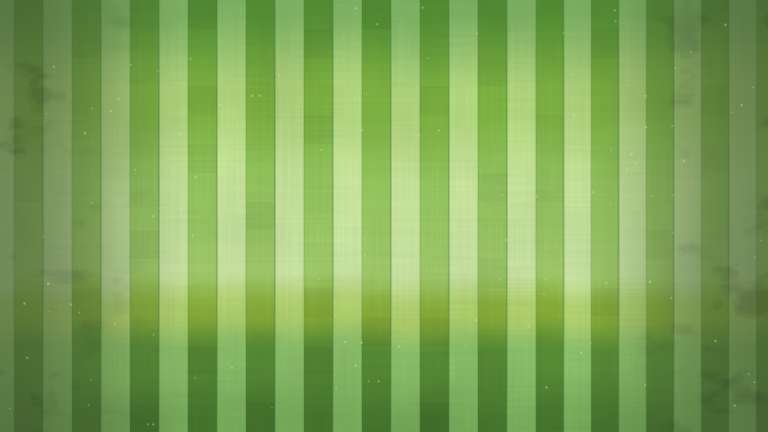
Write a Shadertoy shader that draws this pattern.

```glsl
const float FIRST_EDGE = 0.0182;    // left edge of the first pale stripe
const float PERIOD = 0.0755;        // pale + dark pair, in canvas widths
const float NARROW_START = 0.698;   // pairs become slightly narrower here
const float NARROW_PERIOD = 0.0717;
const float LINE_WIDTH = 0.0010;
const float SIDE_REACH = 0.27;
const float SIDE_TINT = 0.55;
const float SIDE_SHADE = 0.78;
const vec3 SIDE_COLOR = vec3(0.42, 0.55, 0.32);
const vec3 SEAM_COLOR = vec3(0.25, 0.47, 0.24);
const vec3 SPECK_COLOR = vec3(0.86, 0.92, 0.70);

// Vertical gradient stops, bottom to top
const int STOPS = 7;
const float HEIGHT[STOPS] = float[](0.0, 0.18, 0.28, 0.375, 0.54, 0.77, 1.0);
const vec3 PALE[STOPS] = vec3[](
    vec3(0.45, 0.65, 0.34), vec3(0.53, 0.73, 0.40), vec3(0.68, 0.80, 0.42),
    vec3(0.77, 0.87, 0.62), vec3(0.77, 0.88, 0.60), vec3(0.68, 0.82, 0.48),
    vec3(0.48, 0.68, 0.38));
const vec3 DARK[STOPS] = vec3[](
    vec3(0.26, 0.44, 0.17), vec3(0.33, 0.53, 0.20), vec3(0.52, 0.66, 0.22),
    vec3(0.61, 0.77, 0.40), vec3(0.58, 0.76, 0.37), vec3(0.48, 0.68, 0.25),
    vec3(0.32, 0.54, 0.20));

float hash(vec2 p) {
    p = fract(p * vec2(0.1031, 0.1030));
    p += dot(p, p.yx + 33.33);
    return fract((p.x + p.y) * p.x * 7.13 + p.y * 3.7);
}

float noise(vec2 p) {
    vec2 i = floor(p), f = fract(p);
    f = f * f * (3.0 - 2.0 * f);
    return mix(mix(hash(i), hash(i + vec2(1, 0)), f.x),
               mix(hash(i + vec2(0, 1)), hash(i + vec2(1, 1)), f.x), f.y);
}

float fbm(vec2 p) {
    float sum = 0.0, gain = 0.5;
    for (int i = 0; i < 4; i++) {
        sum += gain * noise(p);
        p = p * 2.03 + 17.1;
        gain *= 0.5;
    }
    return sum;
}

vec3 gradient(vec3 colors[STOPS], float y) {
    vec3 c = colors[0];
    for (int i = 1; i < STOPS; i++)
        c = mix(c, colors[i], smoothstep(HEIGHT[i - 1], HEIGHT[i], y));
    return c;
}

// Sparse round dust, one candidate per cell
float specks(vec2 p, float cells, float density, float pixel) {
    vec2 q = p * cells, id = floor(q);
    vec2 center = 0.2 + 0.6 * vec2(hash(id + 3.7), hash(id + 41.3));
    float radius = mix(0.0006, 0.0016, hash(id + 71.9));
    float d = length(fract(q) - center) / cells - radius;
    return step(1.0 - density, hash(id + 9.1)) * smoothstep(pixel, -pixel, d);
}

void mainImage(out vec4 fragColor, in vec2 fragCoord) {
    vec2 uv = fragCoord / iResolution.xy;
    vec2 p = fragCoord / iResolution.x;
    float pixel = 1.0 / iResolution.x;

    // Stripes, with signed distance to the nearest edge
    bool narrow = uv.x > NARROW_START;
    float period = narrow ? NARROW_PERIOD : PERIOD;
    float phase = (uv.x - (narrow ? NARROW_START : FIRST_EDGE)) / period;
    float edge = (abs(fract(phase + 0.25) - 0.5) - 0.25) * period;
    float pale = smoothstep(-0.7 * pixel, 0.7 * pixel, edge);
    float band = floor(phase * 2.0) + (narrow ? 50.0 : 0.0);

    // Uneven gradient per stripe
    float y = uv.y + 0.025 * (hash(vec2(band + 30.0, 5.0)) - 0.5)
            + 0.025 * (fbm(p * vec2(9.0, 5.0)) - 0.5);
    vec3 color = mix(gradient(DARK, y), gradient(PALE, y), pale);

    // Thin seams, stronger on the left of each dark stripe
    float seam = 1.0 - smoothstep(0.0, LINE_WIDTH + pixel, abs(edge));
    float leftOfDark = step(0.25, abs(fract(phase) - 0.5)) < 0.5 ? 1.0 : 0.4;
    color = mix(color, SEAM_COLOR, 0.38 * seam * leftOfDark);

    // Rectangular ghosts, blotches and woven grain
    vec2 block = floor(vec2(phase * 2.0 + 60.0, uv.y * 15.0));
    float ghost = step(0.82, hash(block + 13.0)) * (1.0 - pale);
    color *= 1.0 - 0.035 * ghost;
    color *= 1.0 + 0.10 * (fbm(p * 11.0 + 4.0) - 0.47);
    float weave = noise(p * vec2(500.0, 12.0)) + noise(p * vec2(12.0, 400.0)) - 1.0;
    color *= 1.0 + 0.025 * weave;

    // Dull, smudged sides
    float side = 1.0 - smoothstep(0.0, SIDE_REACH, min(uv.x, 1.0 - uv.x));
    color = mix(color, SIDE_COLOR, SIDE_TINT * side);
    color *= mix(1.0, SIDE_SHADE, side);
    float smudge = smoothstep(0.55, 0.78, fbm(p * vec2(18.0, 30.0) + 8.0));
    color *= 1.0 - 0.14 * smudge * side;

    // Dust
    float dust = specks(p, 22.0, 0.22, pixel) + specks(p + 5.3, 37.0, 0.10, pixel);
    color = mix(color, SPECK_COLOR, 0.42 * min(dust, 1.0));

    fragColor = vec4(clamp(color, 0.0, 1.0), 1.0);
}
```
